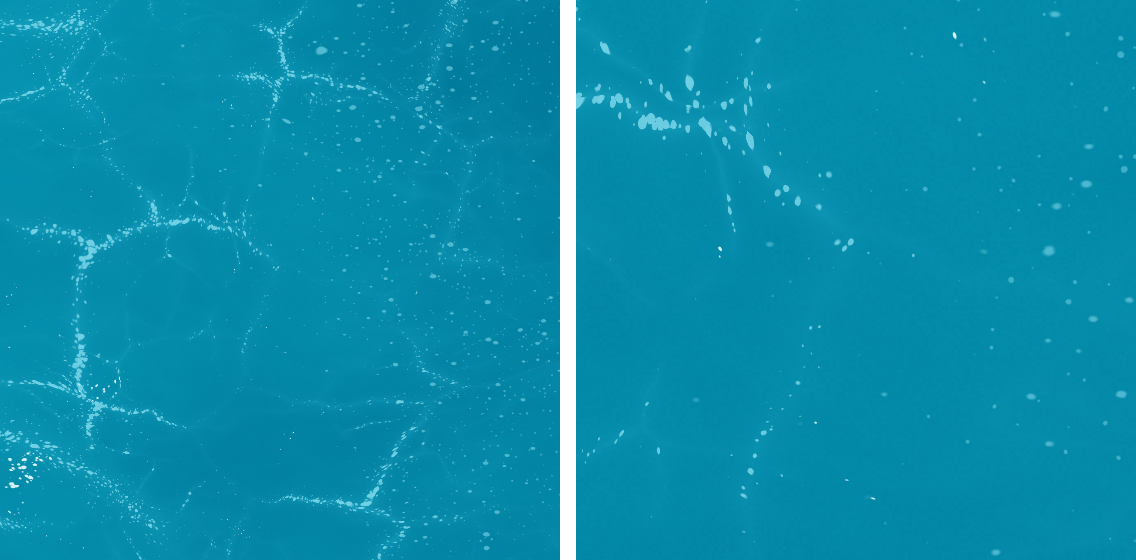
Left: the whole. Right: its middle third, enlarged.
Reproduce this texture procedurally as a WebGL 1 fragment shader.

```glsl
precision highp float;
uniform vec2 u_resolution;

const vec3 DEEP = vec3(0.0, 0.455, 0.59);
const vec3 LIGHT = vec3(0.02, 0.585, 0.70);
const vec3 HAZE = vec3(0.13, 0.66, 0.78);
const vec3 FOAM = vec3(0.53, 0.87, 0.94);
const vec3 GLINT = vec3(0.93, 0.99, 1.0);

const float NET_SCALE = 4.0;       // large foam cells across the canvas
const float FINE_NET_SCALE = 8.5;
const float NET_WIDTH = 0.055;
const float FINE_NET_WIDTH = 0.06;
const float GRAIN_SCALE = 150.0;   // smallest foam bubbles
const float CLOT_SCALE = 72.0;
const float DRIFT_SCALE = 44.0;    // loose flecks
const float BLOB_SCALE = 23.0;
const float GLINT_SCALE = 125.0;
const mat2 TURN = mat2(0.80, 0.60, -0.60, 0.80);

vec2 hash2(vec2 c) {
  vec3 q = fract(c.xyx * vec3(0.1031, 0.1030, 0.0973));
  q += dot(q, q.yzx + 33.33);
  return fract((q.xx + q.yz) * q.zy);
}

// Layered sines, roughly -1 to 1
float waves(vec2 p) {
  float sum = 0.0, amp = 0.5;
  for (int i = 0; i < 5; i++) {
    sum += amp * sin(p.x + 1.4 * sin(p.y + float(i)));
    p = TURN * p * 1.8 + 2.3;
    amp *= 0.58;
  }
  return sum;
}

// Bends the plane with ever finer sines
vec2 swirl(vec2 p) {
  float freq = 5.0, amp = 0.045;
  mat2 turn = TURN;
  for (int i = 0; i < 6; i++) {
    p += amp * sin(freq * (turn * p).yx + vec2(1.7, 4.1) * float(i));
    turn *= TURN;
    freq *= 1.9;
    amp *= 0.52;
  }
  return p;
}

// Cellular noise: nearest distance, gap to second nearest, cell id
vec3 cells(vec2 p) {
  vec2 base = floor(p), near = vec2(9.0), owner = base;
  for (int y = -1; y <= 1; y++) {
    for (int x = -1; x <= 1; x++) {
      vec2 cell = base + vec2(float(x), float(y));
      float d = length(cell + 0.1 + 0.8 * hash2(cell) - p);
      if (d < near.x) {
        near = vec2(d, near.x);
        owner = cell;
      } else {
        near.y = min(near.y, d);
      }
    }
  }
  return vec3(near.x, near.y - near.x, hash2(owner + 17.0).x);
}

// Ragged dots that grow and merge as density rises
float flecks(vec2 p, float scale, float density, float pixel) {
  vec3 c = cells(p * scale);
  float radius = 0.6 * (density - c.z);
  float soft = max(0.05, 0.6 * scale * pixel);
  float ragged = c.x + 0.06 * waves(p * scale * 3.0);
  return smoothstep(0.0, 0.06, radius)
       * (1.0 - smoothstep(radius - soft, radius + soft, ragged));
}

float segment(vec2 p, vec2 a, vec2 b) {
  vec2 d = b - a;
  return length(p - a - d * clamp(dot(p - a, d) / dot(d, d), 0.0, 1.0));
}

void main() {
  float pixel = 1.0 / min(u_resolution.x, u_resolution.y);
  vec2 uv = gl_FragCoord.xy * pixel;
  vec2 bent = swirl(uv);
  vec2 flat_uv = uv * vec2(0.8, 1.2);

  // Water body: lighter upper left, deeper upper right and low centre
  float shade = 0.62 + 0.30 * (0.5 - uv.x) * (0.3 + uv.y);
  shade -= 0.32 * smoothstep(0.5, 1.1, uv.x) * smoothstep(0.35, 1.0, uv.y);
  shade -= 0.16 * exp(-12.0 * dot(uv - vec2(0.4, 0.2), uv - vec2(0.4, 0.2)));
  shade += 0.13 * waves(bent * vec2(5.0, 8.0));
  shade += 0.05 * waves(bent * vec2(24.0, 55.0));
  shade += 0.10 * (hash2(floor(uv * 512.0)).x - 0.5);
  vec3 color = mix(DEEP, LIGHT, clamp(shade, 0.0, 1.0));

  // Foam network along warped cell borders
  vec2 netUv = bent * vec2(0.85, 1.15) + vec2(0.13, 0.37);
  float edge = cells(netUv * NET_SCALE).y;
  float fineEdge = cells((netUv + 0.02 * waves(uv * 13.0)) * FINE_NET_SCALE).y;
  float patches = smoothstep(-0.45, 0.55, waves(uv * 8.0 + 1.0));
  float finePatches = smoothstep(-0.1, 0.7, waves(uv * 11.0 + 5.0));
  float reach = mix(1.0, 0.25, smoothstep(0.6, 0.95, uv.x));
  float streak = segment(bent, vec2(0.0, 0.24), vec2(0.31, 0.07));
  float density = exp(-edge / NET_WIDTH) * (0.25 + 0.85 * patches);
  density = max(density, exp(-fineEdge / FINE_NET_WIDTH) * 0.75 * finePatches);
  density = max(density, 0.85 * exp(-streak / 0.025));
  density = reach * (density + 0.17 * patches * exp(-edge / 0.25));
  float wisps = pow(max(0.0, 1.0 - abs(waves(bent * vec2(6.0, 9.0)))), 8.0);
  color = mix(color, HAZE, clamp(0.42 * density + 0.10 * wisps, 0.0, 0.6));

  float foam = 0.75 * flecks(bent, GRAIN_SCALE, density, pixel);
  foam = max(foam, 0.8 * flecks(bent * vec2(0.8, 1.1), CLOT_SCALE, 0.75 * density, pixel));

  // Loose flecks to the right and larger blobs near the top
  float drift = 0.06 + 0.24 * smoothstep(0.35, 0.9, uv.x + 0.35 * uv.y - 0.1);
  drift *= 0.6 + 0.6 * smoothstep(-0.5, 0.5, waves(uv * 7.0 + 9.0));
  foam = max(foam, 0.55 * flecks(flat_uv, DRIFT_SCALE, drift, pixel));
  foam = max(foam, 0.45 * flecks(uv + 3.0, 95.0, 0.9 * drift, pixel));
  vec2 topOffset = (uv - vec2(0.47, 0.85)) / vec2(0.24, 0.09);
  float blobs = 0.42 * exp(-dot(topOffset, topOffset));
  foam = max(foam, 0.6 * flecks(swirl(flat_uv), BLOB_SCALE, blobs, pixel));
  color = mix(color, FOAM, foam);

  // Sun glints, thick in the lower left and rare elsewhere
  vec2 glareOffset = (uv - vec2(0.09, 0.2)) / vec2(0.13, 0.17);
  float glare = 0.75 * exp(-dot(glareOffset, glareOffset));
  glare *= smoothstep(0.0, 0.7, waves(uv * 21.0 + 2.0));
  glare += 0.22 * smoothstep(0.5, 0.9, waves(uv * 17.0 + 6.0)) * reach;
  color = mix(color, GLINT, 0.9 * flecks(bent, GLINT_SCALE, glare, pixel));

  gl_FragColor = vec4(color, 1.0);
}
```
